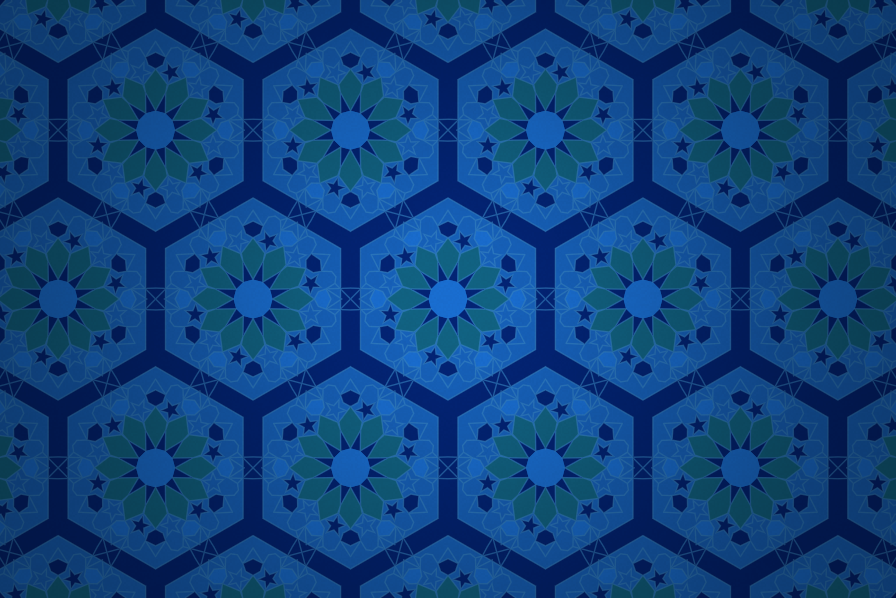
Write a WebGL 1 fragment shader that draws this pattern.

```glsl
precision highp float;
// Twelve-petal rosettes in hexagonal tiles, separated by navy bands.
// The plane folds to one hexagonal cell, then to a mirrored 30 degree wedge
// where half-planes and segments build each shape; a soft glow lights the middle.
uniform vec2 u_resolution;

const float PITCH = 0.326;        // rosette spacing / canvas height
const float TILE_APOTHEM = 0.449; // lengths below are in pitches
const float LINE_HALF = 0.0035;
const float LINE_OPACITY = 0.65;
const float STAR_DISTANCE = 0.307;
const float STAR_RADIUS = 0.055;
const float GRAIN = 0.025;
const float EDGE_LIGHT = 0.58;
const float CENTER_LIGHT = 1.04;
const float GLOW_FALLOFF = 3.2;
const vec3 BLUE = vec3(0.085, 0.365, 0.70);
const vec3 BRIGHT_BLUE = vec3(0.095, 0.41, 0.78);
const vec3 NAVY = vec3(0.010, 0.135, 0.44);
const vec3 TEAL = vec3(0.065, 0.37, 0.49);
const vec3 LINE_COLOR = vec3(0.20, 0.49, 0.73);
const float PI = 3.14159265;

// Wedge vertices, from the hub outward
const vec2 VALLEY = vec2(0.100, 0.0);
const vec2 SPIKE_TIP = vec2(0.193, 0.0518);
const vec2 SHOULDER = vec2(0.235, 0.060);
const vec2 PETAL_TIP = vec2(0.314, 0.0);
const vec2 SHIELD_LOW = vec2(0.335, 0.038);
const vec2 SHIELD_HIGH = vec2(0.375, 0.052);
const vec2 SHIELD_TOP = vec2(0.400, 0.0);
const vec2 SCALLOP = vec2(0.420, 0.080);

float hash(vec2 p) {
  vec3 q = fract(p.xyx * 0.1031);
  q += dot(q, q.yzx + 33.33);
  return fract((q.x + q.y) * q.z);
}

// Signed distance to a line, positive on its left
float side(vec2 p, vec2 a, vec2 b) {
  vec2 d = normalize(b - a);
  return dot(p - a, vec2(-d.y, d.x));
}

float segment(vec2 p, vec2 a, vec2 b) {
  vec2 d = b - a;
  return length(p - a - d * clamp(dot(p - a, d) / dot(d, d), 0.0, 1.0));
}

// Mirrors the plane into one wedge around the x axis
vec2 foldWedge(vec2 p, float count) {
  float stepAngle = 2.0 * PI / count;
  float a = atan(p.y, p.x);
  a -= stepAngle * floor(a / stepAngle + 0.5);
  return length(p) * vec2(cos(a), abs(sin(a)));
}

float star5(vec2 p, float radius) {
  vec2 inner = 0.42 * radius * vec2(cos(PI / 5.0), sin(PI / 5.0));
  return side(foldWedge(p, 5.0), inner, vec2(radius, 0.0));
}

// Offset from the nearest centre of a triangular lattice
vec2 hexCell(vec2 p) {
  vec2 period = vec2(1.0, sqrt(3.0));
  vec2 a = mod(p + 0.5 * period, period) - 0.5 * period;
  vec2 b = mod(p, period) - 0.5 * period;
  return dot(a, a) < dot(b, b) ? a : b;
}

float fill(float d, float px) {
  return clamp(0.5 - d / px, 0.0, 1.0);
}

void main() {
  vec2 canvas = (gl_FragCoord.xy - 0.5 * u_resolution) / u_resolution.y;
  float px = 1.0 / (u_resolution.y * PITCH);
  vec2 cell = hexCell(canvas / PITCH);
  vec2 h = foldWedge(cell, 6.0);
  vec2 w = foldWedge(cell, 12.0);
  float turn = atan(cell.y, cell.x) * 6.0 / PI;
  float darkStar = 1.0 - mod(floor(turn), 2.0);
  float darkShield = mod(floor(turn + 0.5), 2.0);

  // Distances to the filled shapes
  vec2 between = vec2(cos(PI / 12.0), sin(PI / 12.0));
  float tile = h.x - TILE_APOTHEM;
  float hub = dot(w, between) - VALLEY.x * between.x;
  float starEdge = side(w, VALLEY, SPIKE_TIP);
  float spike = max(-starEdge, -hub);
  spike = max(spike, w.x - SPIKE_TIP.x);
  float petal = max(starEdge, max(side(w, SPIKE_TIP, SHOULDER), side(w, SHOULDER, PETAL_TIP)));
  float shield = max(side(w, PETAL_TIP, SHIELD_LOW), side(w, SHIELD_LOW, SHIELD_HIGH));
  shield = max(shield, side(w, SHIELD_HIGH, SHIELD_TOP));
  vec2 starPoint = vec2(STAR_DISTANCE - dot(w, between), w.x * between.y - w.y * between.x);
  float star = star5(starPoint, STAR_RADIUS);

  vec3 color = mix(NAVY, BLUE, fill(tile, px));
  color = mix(color, mix(BRIGHT_BLUE, NAVY, darkShield), fill(shield, px));
  color = mix(color, TEAL, fill(petal, px));
  color = mix(color, NAVY, fill(spike, px));
  color = mix(color, BRIGHT_BLUE, fill(hub, px));
  color = mix(color, mix(BLUE, NAVY, darkStar), fill(star, px));

  // Outlines, outer scallops and crossings between neighbouring tiles
  float line = min(min(abs(tile), abs(petal)), min(abs(shield), abs(star)));
  line = min(line, segment(w, SHIELD_HIGH, SCALLOP));
  line = min(line, segment(w, SCALLOP, 0.44 * between));
  line = min(line, segment(w, SHIELD_HIGH, vec2(0.455, 0.0)));
  line = min(line, segment(h, SCALLOP, vec2(0.5, 0.0)));
  line = min(line, segment(h, SHIELD_HIGH, vec2(0.5, 0.056)));
  color = mix(color, LINE_COLOR, LINE_OPACITY * fill(line - LINE_HALF, px));

  // Central glow and fine cloth grain
  float light = mix(EDGE_LIGHT, CENTER_LIGHT, exp(-GLOW_FALLOFF * dot(canvas, canvas)));
  light *= 1.0 + GRAIN * (hash(floor((canvas + 2.0) * 340.0)) - 0.5);
  gl_FragColor = vec4(color * light, 1.0);
}
```
